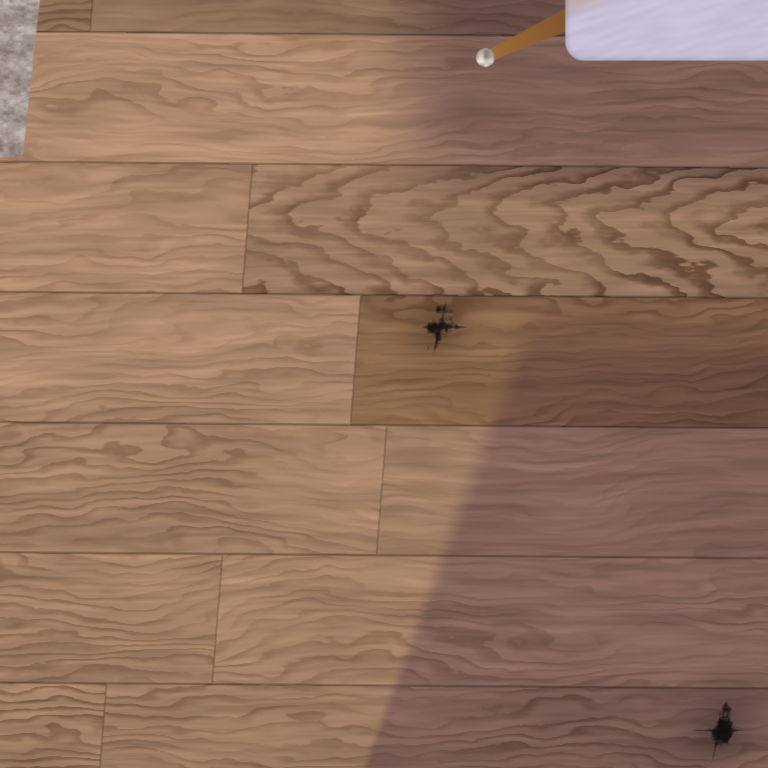
Give the GLSL for this texture, as a three.js fragment shader.

```glsl
// Oak plank floor seen from above, with a slanted shadow, a rug corner, a table and its leg.
// Boards are rows with one butt joint each; their grain is made of warped growth-ring
// contours plus stretched noise fibres. The furniture is drawn with distance functions.
varying vec2 vUv;

const float ROW_PITCH = 0.1695;
const float ROW_OFFSET = 0.041;
const vec3 OAK = vec3(0.69, 0.54, 0.43);
const vec3 LATEWOOD = vec3(0.42, 0.29, 0.21);
const vec3 SHADE = vec3(0.81, 0.78, 0.89);
const vec3 SMOKED = vec3(0.84, 0.80, 0.73);
const vec3 KNOT = vec3(0.09, 0.065, 0.055);

float hash(vec2 p) {
  vec3 q = fract(p.xyx * 0.1031);
  q += dot(q, q.yzx + 33.33);
  return fract((q.x + q.y) * q.z);
}

float noise(vec2 p) {
  vec2 i = floor(p), f = fract(p);
  f = f * f * (3.0 - 2.0 * f);
  return mix(mix(hash(i), hash(i + vec2(1.0, 0.0)), f.x),
             mix(hash(i + vec2(0.0, 1.0)), hash(i + 1.0), f.x), f.y);
}

float fbm(vec2 p) {
  float sum = 0.0, gain = 0.533;
  for (int i = 0; i < 4; i++) {
    sum += gain * noise(p);
    p = p * 2.03 + 17.3;
    gain *= 0.5;
  }
  return sum;
}

// Growth ring: slow darkening, then a quick return to pale wood
float ring(float t) {
  float f = fract(t);
  return smoothstep(0.35, 0.86, f) * (1.0 - smoothstep(0.88, 1.0, f));
}

float jointOfRow(float row) {
  return row < 0.5 ? 0.124 : row < 1.5 ? -1.0 : row < 2.5 ? 0.322
       : row < 3.5 ? 0.463 : row < 4.5 ? 0.497 : row < 5.5 ? 0.283 : 0.132;
}

// One board; across runs from -0.5 to 0.5 over its width
vec3 board(vec2 p, float across, float row, float side) {
  float id = row * 2.0 + side;
  float seed = hash(vec2(id, 7.0)) * 60.0 + id;
  float warp = fbm(p * vec2(4.0, 13.0) + seed) - 0.5;
  float jag = fbm(p * vec2(22.0, 48.0) + seed) - 0.5;
  float fibre = noise(vec2(p.x * 16.0, (p.y + warp * 0.03) * 270.0) + seed);
  float pores = fbm(vec2(p.x * 9.0, (p.y + warp * 0.04) * 95.0) + seed);

  // Straight grain, or nested arches on the showy board
  float arched = step(abs(id - 5.0), 0.1);
  float lines = p.y * 62.0 + warp * 6.5 + jag * 1.1;
  float v = across * ROW_PITCH + 0.008;
  float arches = (p.x - 2.3 * sqrt(v * v + 0.0003)) / 0.078 + warp * 2.4 + jag * 1.3;
  float patchy = smoothstep(0.3, 0.7, fbm(p * vec2(5.0, 19.0) + seed + 31.0));
  float strength = mix(0.10, 0.34, hash(vec2(id, 3.0))) * (0.4 + patchy);
  strength += 0.12 * patchy * step(3.5, row) * (1.0 - side);
  float rings = mix(ring(lines) * strength, ring(arches) * (0.35 + 0.45 * patchy), arched);

  vec3 color = mix(OAK, LATEWOOD, clamp(rings, 0.0, 0.85));
  color *= 1.0 + 0.10 * (fibre - 0.5) + 0.26 * (pores - 0.5) + 0.14 * warp;
  color *= mix(0.94, 1.03, hash(vec2(id, 11.0))) * (1.0 - 0.07 * arched);
  color *= mix(vec3(1.0), SMOKED, step(abs(id - 7.0), 0.1));
  return color * (1.0 - 0.14 * step(row, 0.5));
}

// Ragged dark core with a brown halo
vec3 addKnot(vec3 color, vec2 p, vec2 center, float size) {
  vec2 d = (p - center) / size;
  d.x -= d.y * 0.25;
  float rough = fbm(p * 75.0) - 0.5;
  float core = length(d * vec2(1.25, 0.8)) + rough * 1.9;
  float arms = min(abs(d.x) * 4.0 + abs(d.y) * 0.55, abs(d.y) * 4.0 + abs(d.x) * 0.65);
  color *= 1.0 - 0.28 * exp(-dot(d, d) * 0.28);
  color = mix(color, KNOT, 0.65 * (1.0 - smoothstep(0.4, 1.1, arms + rough)));
  return mix(color, KNOT, 0.92 * (1.0 - smoothstep(0.3, 1.0, core)));
}

float roundBox(vec2 p, vec2 halfSize, float radius) {
  vec2 q = abs(p) - halfSize + radius;
  return length(max(q, 0.0)) + min(max(q.x, q.y), 0.0) - radius;
}

float cover(float dist) { return 1.0 - smoothstep(-0.0015, 0.0015, dist); }

void main() {
  vec2 p = vUv;

  // Boards and seams
  float t = (1.0 - p.y - 0.008 * p.x - ROW_OFFSET) / ROW_PITCH + 1.0;
  float row = floor(t), across = fract(t) - 0.5;
  float toJoint = p.x - jointOfRow(row) + 0.08 * across * ROW_PITCH;
  vec3 color = mix(board(p, across, row, 0.0), board(p, across, row, 1.0),
                   smoothstep(-0.0015, 0.0015, toJoint));
  float rowSeam = 1.0 - smoothstep(0.0004, 0.0026, (0.5 - abs(across)) * ROW_PITCH);
  float jointSeam = 1.0 - smoothstep(0.0004, 0.0022, abs(toJoint));
  color *= 1.0 - max(0.26 * rowSeam, 0.16 * jointSeam);
  color = addKnot(color, p, vec2(0.573, 0.574), 0.021);
  color = addKnot(color, p, vec2(0.937, 0.049), 0.023);

  // Falling light, a slanted shadow below and a soft one above
  color *= mix(1.0, 0.95, smoothstep(0.25, 0.8, p.x)) * mix(0.95, 1.0, smoothstep(0.0, 0.6, p.y));
  float blur = 0.006 + 0.035 * p.y;
  float low = smoothstep(-blur, blur, p.x - 0.475 - 0.37 * p.y) * (1.0 - smoothstep(0.50, 0.68, p.y));
  float high = smoothstep(0.45, 0.62, p.x) * smoothstep(0.70, 0.84, p.y);
  color *= mix(vec3(1.0), SHADE, max(low, high));
  color *= 1.0 - 0.08 * high;

  // Woven rug corner
  float weave = fbm(p * vec2(130.0, 190.0));
  float bands = 0.5 + 0.5 * cos(p.y * 150.0 + 3.0 * noise(p * 30.0));
  vec3 rug = mix(vec3(0.46, 0.40, 0.37), vec3(0.80, 0.76, 0.74), 0.75 * weave + 0.3 * bands);
  color = mix(color, rug, cover(max(p.x - 0.052 + 0.11 * (1.0 - p.y), 0.795 - p.y)));

  // Tapered leg with a bright metal foot
  vec2 foot = vec2(0.632, 0.925), along = vec2(0.125, 0.058);
  float h = clamp(dot(p - foot, along) / dot(along, along), 0.0, 1.0);
  float leg = length(p - foot - along * h) - mix(0.007, 0.015, h);
  color = mix(color, mix(vec3(0.62, 0.43, 0.22), vec3(0.48, 0.32, 0.18), h), cover(leg));
  float ball = length(p - foot) - 0.012;
  vec3 metal = mix(vec3(0.50, 0.45, 0.40), vec3(0.95, 0.93, 0.90), noise(p * 150.0));
  color = mix(color, metal, cover(ball));

  // Pale table top with a faint grained corner
  float table = roundBox(p - vec2(1.036, 1.121), vec2(0.30, 0.20), 0.025);
  float corner = smoothstep(0.0, 0.03, p.y - 0.972 - 0.4 * (p.x - 0.75));
  vec3 top = mix(vec3(0.78, 0.75, 0.84), vec3(0.74, 0.66, 0.66), corner);
  top *= 0.97 + 0.06 * noise(vec2(p.x * 20.0 + p.y * 60.0, p.y * 160.0 - p.x * 60.0));
  top *= 1.0 - 0.10 * smoothstep(-0.008, 0.0, table);
  gl_FragColor = vec4(mix(color, top, cover(table)), 1.0);
}
```
